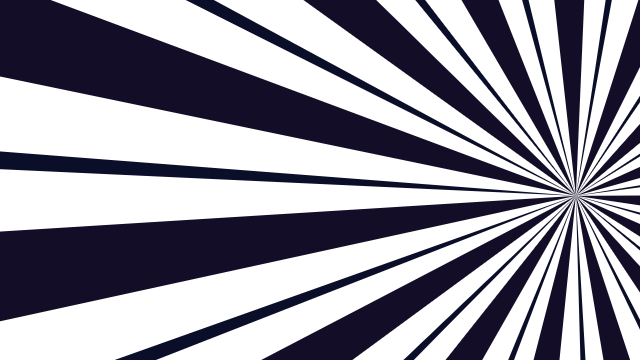
Reproduce this background procedurally as a WebGL 1 fragment shader.

```glsl
precision highp float;
// A sunburst of dark rays on white, meeting right of centre.
// The polar angle is folded into equal sectors, each holding one wide
// and one narrow ray; edges are smoothed by an angular box filter.

uniform vec2 u_resolution;

const vec2 BURST_CENTER = vec2(0.8998, 0.456);  // fraction of the canvas
const float SECTOR_COUNT = 15.0;
const float SECTOR = 360.0 / SECTOR_COUNT;      // all angles in degrees
const float WIDE_ANGLE = 16.08;
const float WIDE_HALF = 4.37;
const float NARROW_ANGLE = 3.53;
const float NARROW_HALF = 0.88;

const vec3 PAPER = vec3(1.0);
const vec3 WIDE_INK = vec3(0.074, 0.051, 0.157);
const vec3 NARROW_INK = vec3(0.043, 0.055, 0.155);

// Share of the filter footprint covered by the nearest repeated ray.
float rayCoverage(float angle, float rayAngle, float halfWidth, float footprint) {
  float offset = mod(angle - rayAngle + 0.5 * SECTOR, SECTOR) - 0.5 * SECTOR;
  float low = max(offset - 0.5 * footprint, -halfWidth);
  float high = min(offset + 0.5 * footprint, halfWidth);
  return clamp((high - low) / footprint, 0.0, 1.0);
}

void main() {
  // Position from the hub, in canvas heights
  vec2 p = (gl_FragCoord.xy - BURST_CENTER * u_resolution) / u_resolution.y;
  float radius = max(length(p), 0.0001);

  // Clockwise angle from the left, and the angle spanned by one pixel
  float angle = degrees(atan(p.y, -p.x));
  float footprint = min(degrees(1.0 / (u_resolution.y * radius)), SECTOR);

  float wide = rayCoverage(angle, WIDE_ANGLE, WIDE_HALF, footprint);
  float narrow = rayCoverage(angle, NARROW_ANGLE, NARROW_HALF, footprint);

  vec3 color = PAPER + wide * (WIDE_INK - PAPER) + narrow * (NARROW_INK - PAPER);
  gl_FragColor = vec4(color, 1.0);
}
```
